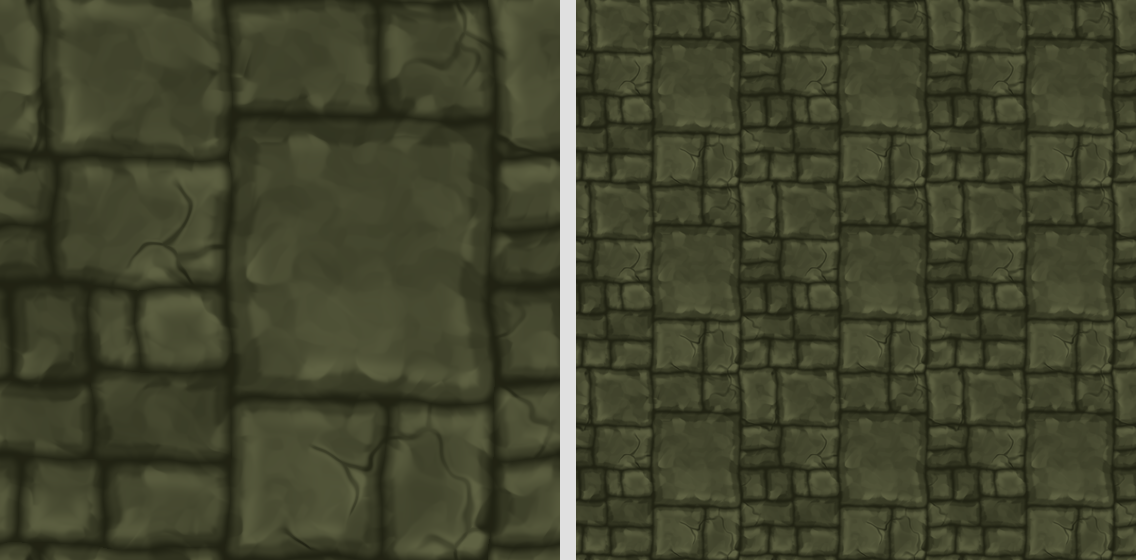
Left, the tile; right, the same tile 3 across and 3 down.
A three.js fragment shader for this texture:

```glsl
// Mossy olive stone wall: two columns of beds are cut by hash into blocks,
// each shaded from its joint distance with a bevel, a worn bright rim, dabs
// of cellular noise and a few cracks. Every layer wraps at the tile edges.

varying vec2 vUv;

const float TAU = 6.2831853;
const vec3 JOINT_COLOR = vec3(0.115, 0.122, 0.066);
const vec3 LIGHT_COLOR = vec3(0.372, 0.383, 0.262);

const float SEAM_X = 0.41;          // left side of the right column
const float RIGHT_WIDTH = 0.47;
const vec3 RIGHT_BEDS = vec3(0.285, 0.79, 1.0);
const vec3 LEFT_BEDS = vec3(0.155, 0.465, 0.695);
const float LEFT_SHIFT = 0.025;
const float SLAB_HEIGHT = 0.4;      // beds taller than this stay whole

const float JOINT_WIDTH = 0.017;
const float CORNER_RADIUS = 0.026;
const float WOBBLE = 0.005;
const float FACE_TONE = 0.63;
const float RIM_GAIN = 0.24;
const float CRACK_DEPTH = 0.34;

float hash(vec2 p) {
  vec3 q = fract(vec3(p.xyx) * 0.1031);
  q += dot(q, q.yzx + 33.33);
  return fract((q.x + q.y) * q.z);
}

// Whole-number sine waves bend the plane without breaking the tile
vec2 bend(vec2 p, float f) {
  vec2 a = TAU * f * p;
  return vec2(sin(a.y + 1.3) + 0.6 * sin(2.0 * a.y - a.x + 0.4),
              sin(a.x + 4.1) + 0.6 * sin(2.0 * a.x + a.y + 2.2));
}

// Wrapped cellular noise: x = cell tone with softened edges, y = border gap
vec2 cells(vec2 p, float n, float seed, float sharpness) {
  vec2 base = floor(p * n);
  vec2 local = fract(p * n);
  float sum = 0.0, weight = 0.0, near = 9.0, next = 9.0;
  for (int j = -1; j <= 1; j++) {
    for (int i = -1; i <= 1; i++) {
      vec2 offset = vec2(float(i), float(j));
      vec2 id = mod(base + offset, n) + seed;
      vec2 site = offset + vec2(hash(id + 7.1), hash(id + 51.7));
      float d = length(site - local);
      float w = exp(-sharpness * d);
      sum += w * hash(id + 93.3);
      weight += w;
      next = min(next, max(near, d));
      near = min(near, d);
    }
  }
  return vec2(sum / weight, next - near);
}

// Finds the block at p: x = depth from the joint, y = half size, z = random
vec3 block(vec2 p) {
  float x = fract(p.x - SEAM_X);
  bool right = x < RIGHT_WIDTH;
  vec3 beds = right ? RIGHT_BEDS : LEFT_BEDS;
  vec2 q = vec2(x, fract(p.y - (right ? 0.0 : LEFT_SHIFT)));
  vec2 lo = vec2(right ? 0.0 : RIGHT_WIDTH, 0.0);
  vec2 hi = vec2(right ? RIGHT_WIDTH : 1.0, 1.0);
  float id = right ? 3.0 : 11.0;
  for (int i = 0; i < 3; i++) {
    if (q.y >= beds[i]) { lo.y = beds[i]; id += 5.0; }
    else hi.y = min(hi.y, beds[i]);
  }
  // Cut the longer side until the block is small enough
  bool slab = hi.y - lo.y > SLAB_HEIGHT;
  for (int i = 0; i < 3; i++) {
    vec2 size = hi - lo;
    float limit = mix(0.19, 0.46, hash(vec2(id, 17.0)));
    if (!slab && max(size.x, size.y) > limit) {
      vec2 cut = lo + size * mix(0.34, 0.66, hash(vec2(id, 41.0)));
      bool wide = size.x > size.y;
      bool after = wide ? q.x > cut.x : q.y > cut.y;
      if (wide) { if (after) lo.x = cut.x; else hi.x = cut.x; }
      else { if (after) lo.y = cut.y; else hi.y = cut.y; }
      id = id * 2.0 + (after ? 1.0 : 0.0);
    }
  }
  vec2 halfSize = 0.5 * (hi - lo);
  vec2 e = abs(q - 0.5 * (lo + hi)) - halfSize + CORNER_RADIUS;
  float box = length(max(e, 0.0)) + min(max(e.x, e.y), 0.0) - CORNER_RADIUS;
  return vec3(-box, min(halfSize.x, halfSize.y), hash(vec2(id, 77.0)));
}

void main() {
  // Painted dabs at three sizes
  vec2 brushed = vUv + 0.014 * bend(vUv, 4.0) + 0.004 * bend(vUv.yx, 11.0);
  float wash = cells(brushed, 6.0, 2.0, 9.0).x - 0.5;
  float dab = cells(brushed, 15.0, 31.0, 16.0).x - 0.5;
  float fleck = cells(brushed, 32.0, 64.0, 14.0).x - 0.5;

  // Joint, bevel and face
  vec3 stone = block(vUv + WOBBLE * bend(vUv, 2.0) + 0.0016 * bend(vUv, 7.0));
  float depth = stone.x + 0.006 * dab + 0.003 * fleck;
  float worn = stone.x + 0.02 * dab + 0.008 * fleck;
  float bevel = mix(0.025, 0.042, smoothstep(0.1, 0.22, stone.y));
  float body = smoothstep(-0.003, JOINT_WIDTH, depth);
  float face = smoothstep(bevel - 0.008, bevel + 0.006, worn);
  float tone = 0.05 + 0.38 * body + (FACE_TONE - 0.43) * face;
  tone += body * (0.2 * wash + 0.17 * dab + 0.09 * fleck + 0.07 * (stone.z - 0.5));

  // Bright worn rim just inside the bevel
  float rim = (worn - bevel - 0.014) / 0.018;
  tone += RIM_GAIN * exp(-rim * rim) * smoothstep(-0.35, 0.4, wash + dab);

  // Cracks with a pale lip, only on some of the smaller blocks
  float gap = cells(brushed + 0.006 * bend(vUv, 6.0), 5.0, 120.0, 9.0).y;
  float cracked = step(0.4, stone.z) * step(stone.y, 0.2) * smoothstep(-0.08, 0.08, wash);
  float line = 1.0 - smoothstep(0.01, 0.065, gap);
  float lip = smoothstep(0.05, 0.09, gap) * (1.0 - smoothstep(0.09, 0.17, gap));
  tone += body * cracked * (0.07 * lip - CRACK_DEPTH * line);

  gl_FragColor = vec4(mix(JOINT_COLOR, LIGHT_COLOR, clamp(tone, 0.0, 1.0)), 1.0);
}
```
